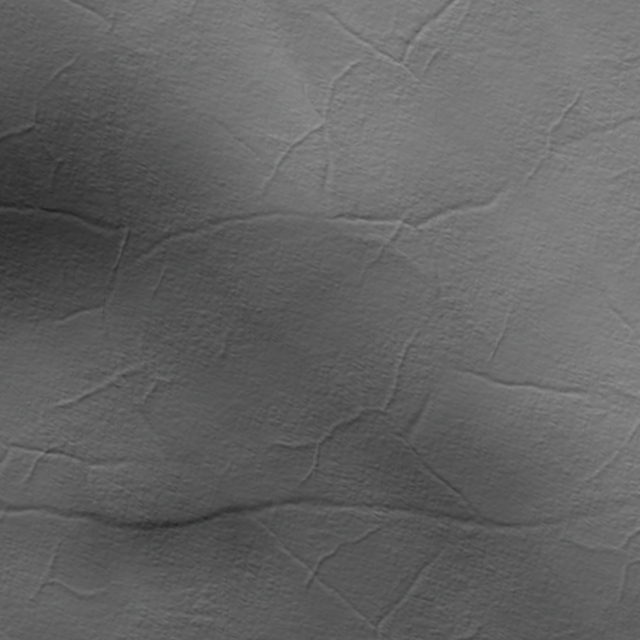
Give the GLSL for this texture, as a WebGL 1 fragment shader.

```glsl
precision highp float;
// Grey creased hide: soft folds, fine broken wrinkles and an embossed grain.
uniform vec2 u_resolution;

vec2 hash2(vec2 c) {
  return fract(sin(vec2(dot(c, vec2(127.1, 311.7)), dot(c, vec2(269.5, 183.3)))) * 43758.5);
}

// Cellular noise: x = distance to the nearest seed, y = distance to the cell edge, z = cell id
vec3 cells(vec2 p) {
  vec2 base = floor(p), near1 = vec2(9.0), near2 = vec2(9.0);
  float d1 = 99.0, d2 = 99.0, id = 0.0;
  for (int j = -1; j <= 1; j++) {
    for (int i = -1; i <= 1; i++) {
      vec2 c = base + vec2(float(i), float(j));
      vec2 rnd = hash2(c);
      vec2 r = c + 0.1 + 0.8 * rnd - p;
      float d = dot(r, r);
      if (d < d1) {
        d2 = d1; near2 = near1;
        d1 = d; near1 = r; id = rnd.x;
      } else if (d < d2) {
        d2 = d; near2 = r;
      }
    }
  }
  return vec3(sqrt(d1), 0.5 * (d2 - d1) / max(length(near2 - near1), 0.01), id);
}

// Layered sines, roughly -1 to 1
float waves(vec2 p) {
  return 0.5 * sin(p.x + 1.7 * sin(p.y * 0.8 + 0.6)) + 0.3 * sin(p.y * 1.9 - p.x * 1.1 + 2.0)
       + 0.2 * sin(p.x * 3.1 + p.y * 2.7 + 4.0);
}

vec2 warp(vec2 p) {
  return p + 0.022 * vec2(waves(p * 9.0), waves(p.yx * 9.0 + 5.0))
           + 0.006 * vec2(waves(p * 39.0 + 2.0), waves(p.yx * 35.0 + 8.0))
           + 0.002 * vec2(waves(p * 97.0), waves(p.yx * 89.0 + 3.0));
}

vec2 creaseSpace(vec2 p) {
  return mat2(0.8, 0.6, -0.6, 0.8) * warp(p) * vec2(3.2, 4.6) + vec2(3.3, 7.1);
}

float line(float d, float width) {
  return exp(-d * d / (width * width));
}

float blob(vec2 p, vec2 centre, vec2 radius) {
  vec2 q = (p - centre) / radius;
  return exp(-dot(q, q));
}

// Signed heights above the long lower fold and the arched middle fold
float lowerFold(vec2 p) {
  return p.y - 0.195 - 0.018 * sin(p.x * 11.0 + 2.2) - 0.006 * waves(p * 22.0)
       - 0.003 * waves(p * 60.0);
}

float middleFold(vec2 p) {
  return p.y - 0.665 + 1.6 * (p.x - 0.42) * (p.x - 0.42) - 0.008 * waves(p * 19.0)
       - 0.003 * waves(p * 60.0 + 4.0);
}

float wrinkles(vec2 p) {
  float coarse = cells(creaseSpace(p)).y / 3.8;
  vec2 q = mat2(0.8, 0.6, -0.6, 0.8) * warp(p);
  float fine = cells(q * vec2(8.5, 6.0) + 21.0).y / 7.0;
  float h = -line(coarse, 0.0055) * smoothstep(-0.4, 0.6, waves(p * 10.0 + 1.0));
  h += 0.7 * line(fine, 0.005) * smoothstep(0.0, 0.7, waves(p * 14.0 + 6.0));
  h -= 1.2 * line(lowerFold(p), 0.007) * smoothstep(1.0, 0.75, p.x)
     * (0.75 + 0.35 * waves(p * 17.0));
  h -= 0.8 * line(middleFold(p), 0.006) * smoothstep(0.15, 0.25, p.x) * smoothstep(0.6, 0.4, p.x);
  return h;
}

// Pebbled grain: rounded bumps of uneven height, a little wider than tall
float bumps(vec2 p) {
  vec3 c = cells(p);
  return (0.4 + c.z) * smoothstep(0.75, 0.0, c.x) * smoothstep(0.0, 0.3, c.y);
}

float grain(vec2 p) {
  vec2 q = mat2(0.97, 0.24, -0.24, 0.97) * p + 0.004 * vec2(waves(p * 31.0), waves(p.yx * 27.0));
  return 0.5 * bumps(q * vec2(84.0, 118.0)) + 0.6 * bumps(q * vec2(47.0, 73.0) + 31.0)
       + 0.6 * bumps(q * vec2(22.0, 35.0) + 13.0);
}

// Broad light and shade of the draped surface
float drape(vec2 p) {
  float diagonal = dot(p, vec2(0.675, 0.738)) + 0.03 * waves(p * 7.0);
  float tone = 0.352 + 0.125 * smoothstep(0.6, 1.06, diagonal);
  tone -= 0.15 * blob(p, vec2(0.0, 0.68), vec2(0.25, 0.16));
  tone -= 0.06 * blob(p, vec2(0.26, 0.16), vec2(0.2, 0.07));
  tone -= 0.04 * blob(p, vec2(0.7, 0.27), vec2(0.16, 0.1));
  tone -= 0.02 * blob(p, vec2(0.35, 0.45), vec2(0.16, 0.2));
  tone += 0.055 * blob(p, vec2(0.05, 0.34), vec2(0.2, 0.16));
  tone += 0.05 * blob(p, vec2(0.1, 0.05), vec2(0.25, 0.1));
  tone += 0.035 * blob(p, vec2(0.47, 0.8), vec2(0.16, 0.14));
  tone += 0.03 * blob(p, vec2(1.0, 0.38), vec2(0.2, 0.15));
  // Shadow gathers at the folds
  float arch = middleFold(p), low = lowerFold(p);
  tone -= 0.05 * smoothstep(0.012, -0.012, arch) * exp(min(arch, 0.0) * 12.0)
        * blob(p, vec2(0.44, 0.64), vec2(0.2, 0.2));
  tone -= 0.07 * line(low, 0.012) * blob(p, vec2(0.28, 0.18), vec2(0.15, 0.1));
  // Mottling, and facets that tilt beside the creases
  vec3 facet = cells(creaseSpace(p));
  tone += 0.05 * (facet.z - 0.5) * smoothstep(0.0, 0.08, facet.y) * exp(-facet.y * 5.0);
  return tone + 0.012 * waves(p * 13.0 + 3.0) + 0.008 * waves(warp(p) * 34.0);
}

void main() {
  vec2 p = gl_FragCoord.xy / u_resolution;
  vec2 toLight = vec2(-0.0016, 0.0042);
  float tone = drape(p);

  // Emboss: slopes facing the light brighten, the others darken
  tone += 0.1 * (wrinkles(p - 0.5 * toLight) - wrinkles(p + 0.5 * toLight));
  float roughness = 0.9 + 0.4 * waves(p * 16.0 + 4.0);
  tone += 0.045 * roughness * (grain(p - 0.5 * toLight) - grain(p + 0.5 * toLight));

  gl_FragColor = vec4(vec3(tone) + vec3(-0.001, 0.0, 0.003), 1.0);
}
```
